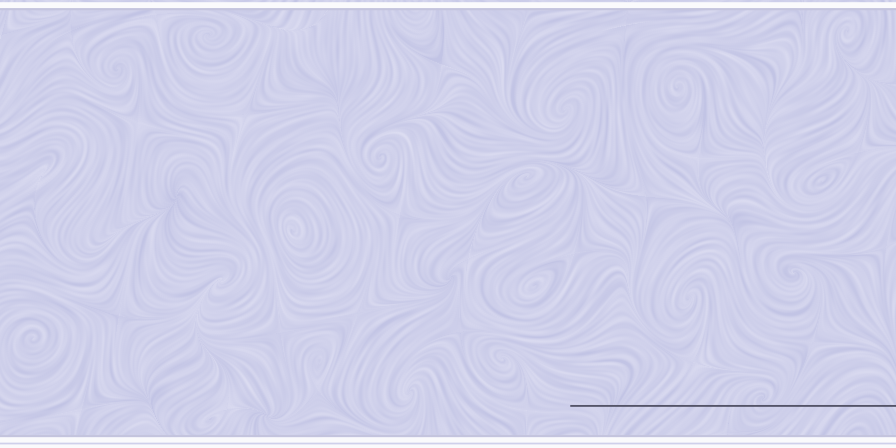
Reproduce this texture procedurally as a WebGL 1 fragment shader.

```glsl
precision highp float;
// Pale lavender paper with fine swirling hair strokes, ruled by white margins.
// Cellular grain is averaged along the streamlines of a flow made of layered
// sines (line integral convolution); margins and a thin rule lie on top.

uniform vec2 u_resolution;

vec2 hash2(vec2 cell) {
  vec2 q = vec2(dot(cell, vec2(127.1, 311.7)), dot(cell, vec2(269.5, 183.3)));
  return fract(sin(q) * 43758.5453);
}

// Distance to the nearest jittered point, in cells
float cellular(vec2 p) {
  vec2 cell = floor(p);
  vec2 f = p - cell;
  float nearest = 4.0;
  for (int y = -1; y <= 1; y++) {
    for (int x = -1; x <= 1; x++) {
      vec2 o = vec2(float(x), float(y));
      vec2 d = o + hash2(cell + o) - f;
      nearest = min(nearest, dot(d, d));
    }
  }
  return sqrt(nearest);
}

// Unit flow direction; zeros of the summed waves become swirls and saddles
vec2 flow(vec2 p) {
  vec2 v = vec2(0.0001);
  for (int i = 0; i < 7; i++) {
    float n = float(i);
    float angle = n * 2.4 + 0.4;
    vec2 wave = (10.0 + 2.3 * n) * vec2(cos(angle), sin(angle));
    v += sin(dot(p, wave) + vec2(1.7, 4.1) * (n * n + 1.0));
  }
  return normalize(v);
}

// Weighted mean of the grain along the streamline through p
float strokes(vec2 p) {
  float sum = cellular(p / 0.013);
  float total = 1.0;
  vec2 ahead = p;
  vec2 behind = p;
  for (int i = 1; i <= 16; i++) {
    float weight = 1.0 - smoothstep(6.0, 17.0, float(i));
    ahead += 0.005 * flow(ahead);
    behind -= 0.005 * flow(behind);
    sum += weight * (cellular(ahead / 0.013) + cellular(behind / 0.013));
    total += 2.0 * weight;
  }
  return sum / total;
}

// Soft-edged coverage of the interval from a to b
float band(float x, float a, float b) {
  float soft = 0.6 / u_resolution.y;
  return smoothstep(a - soft, a + soft, x) * (1.0 - smoothstep(b - soft, b + soft, x));
}

void main() {
  vec2 p = gl_FragCoord.xy / u_resolution.y;
  float top = 1.0 - p.y;

  // Strokes: lighter where the path runs close to grain points
  float tone = clamp((0.43 - strokes(p)) / 0.055, -2.5, 3.0);
  vec3 lavender = vec3(0.81, 0.815, 0.92);
  vec3 color = lavender + tone * vec3(0.019, 0.018, 0.009);

  // Thin dark rule at the lower right
  float rule = band(p.y, 0.092, 0.096) * band(p.x, 1.273, 3.0);
  color = mix(color, vec3(0.32, 0.32, 0.4), rule);

  // Margins: shaded inner edge, white strip, thin outer line
  float edge = max(band(top, 0.018, 0.023), band(p.y, 0.024, 0.029));
  color = mix(color, vec3(0.77, 0.77, 0.87), edge);
  float white = max(band(top, 0.005, 0.018), band(p.y, -1.0, 0.024));
  color = mix(color, vec3(0.98, 0.98, 0.99), white);
  color = mix(color, lavender, band(p.y, 0.008, 0.012));

  gl_FragColor = vec4(color, 1.0);
}
```
